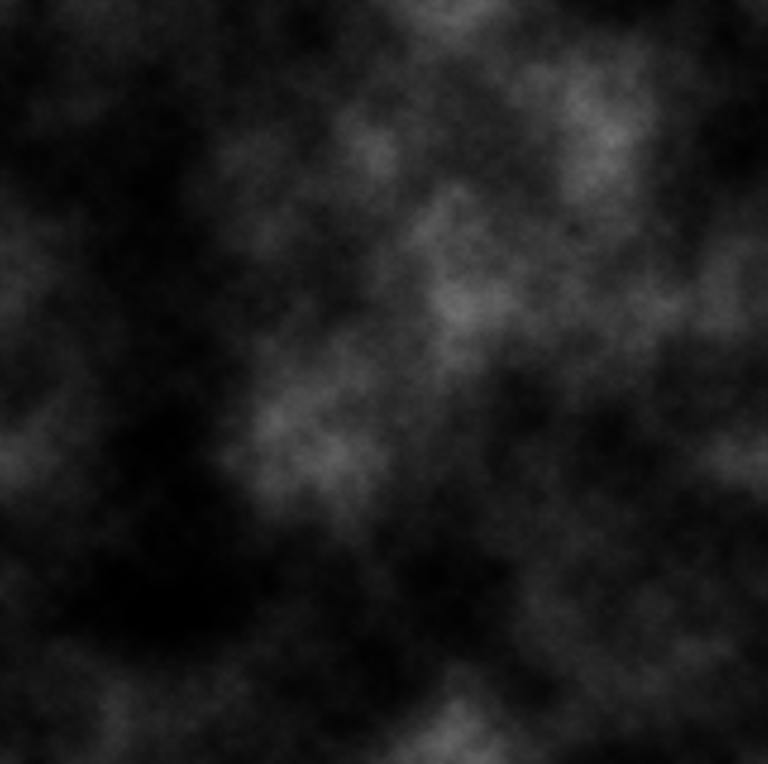
This texture is drawn by a Shadertoy shader. Its source:

```glsl
// Dim grey smoke: soft mottled clouds fading into near black.
// Octaves of tiling value noise are summed, then squared to deepen the darks.
// The coarsest layer is centred and scaled, so tone is steady for any seed.

#define BASE_CELLS 5.0   // coarse noise cells across the canvas height
#define OCTAVES 6
#define BASE_STRENGTH 0.49
#define GAIN 0.57        // strength of each octave relative to the last
#define MID_TONE 0.319   // square root of the middle grey
#define CONTRAST 0.9
#define SEED 3.0

const float UNIFORM_SPREAD = 0.2887; // standard deviation of a 0..1 hash

float hash(vec2 p) {
    return fract(sin(dot(p, vec2(127.1, 311.7))) * 43758.5453);
}

// Random value of a lattice point, repeating after "cells" steps
float latticeValue(vec2 cell, float cells, float seed) {
    return hash(mod(cell, cells) + seed);
}

// Smoothly interpolated lattice values
float valueNoise(vec2 p, float cells, float seed) {
    vec2 cell = floor(p);
    vec2 f = fract(p);
    vec2 blend = f * f * (3.0 - 2.0 * f);
    float a = latticeValue(cell, cells, seed);
    float b = latticeValue(cell + vec2(1.0, 0.0), cells, seed);
    float c = latticeValue(cell + vec2(0.0, 1.0), cells, seed);
    float d = latticeValue(cell + vec2(1.0, 1.0), cells, seed);
    return mix(mix(a, b, blend.x), mix(c, d, blend.x), blend.y);
}

// Mean and standard deviation of the coarse lattice
vec2 latticeStats(float cells, float seed) {
    float sum = 0.0;
    float sumSquares = 0.0;
    for (float y = 0.0; y < cells; y++) {
        for (float x = 0.0; x < cells; x++) {
            float value = latticeValue(vec2(x, y), cells, seed);
            sum += value;
            sumSquares += value * value;
        }
    }
    float count = cells * cells;
    float mean = sum / count;
    return vec2(mean, sqrt(max(sumSquares / count - mean * mean, 0.001)));
}

// Zero-centred sum of octaves
float smoke(vec2 uv) {
    vec2 stats = latticeStats(BASE_CELLS, SEED);
    float coarse = valueNoise(uv * BASE_CELLS, BASE_CELLS, SEED);
    float amplitude = BASE_STRENGTH;
    float density = amplitude * (coarse - stats.x) * UNIFORM_SPREAD / stats.y;

    float cells = BASE_CELLS;
    for (int i = 1; i < OCTAVES; i++) {
        cells *= 2.0;
        amplitude *= GAIN;
        float seed = SEED + 17.0 * float(i);
        density += amplitude * (valueNoise(uv * cells, cells, seed) - 0.5);
    }
    return density;
}

void mainImage(out vec4 fragColor, in vec2 fragCoord) {
    vec2 uv = fragCoord / iResolution.y;
    float tone = max(MID_TONE + CONTRAST * smoke(uv), 0.0);
    fragColor = vec4(vec3(tone * tone), 1.0);
}
```
